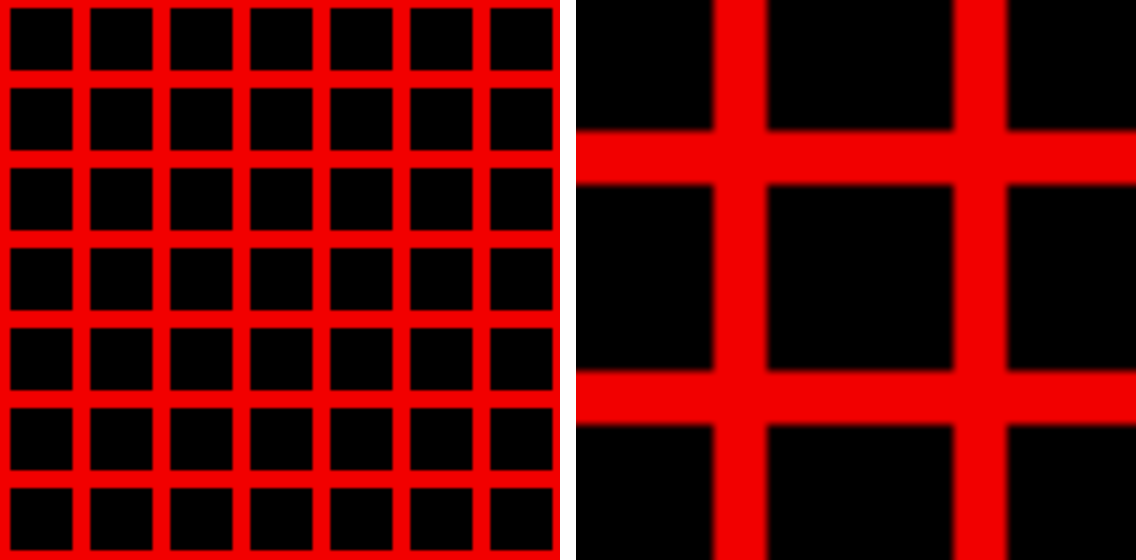
Left, the full canvas; right, a detail of the centre.
A WebGL 1 fragment shader for this pattern:

```glsl
precision highp float;

// Red lattice over black: a seven by seven grid of square windows.
// Each window is the product of two soft-edged bands, one per axis,
// repeated with fract so that opposite canvas edges join.

uniform vec2 u_resolution;

const float REPEATS = 7.0;
const vec2 GRID_SHIFT = vec2(0.018, 0.009); // in cells
const float WINDOW_HALF = 0.389;            // half side of a window, in cells
const float EDGE_SOFTNESS = 0.027;          // half width of the blurred rim
const vec3 LATTICE_RED = vec3(0.95, 0.0, 0.0);
const vec3 WINDOW_BLACK = vec3(0.0);

// Signed position inside a repeating cell, zero at its centre.
vec2 cellPosition(vec2 uv, float repeats, vec2 shift) {
  return fract(uv * repeats - shift) - 0.5;
}

// Coverage of a centred square with soft sides and corners.
float softSquare(vec2 p, float halfSide, float softness) {
  vec2 inside = 1.0 - smoothstep(halfSide - softness, halfSide + softness, abs(p));
  return inside.x * inside.y;
}

void main() {
  vec2 uv = gl_FragCoord.xy / u_resolution;
  vec2 p = cellPosition(uv, REPEATS, GRID_SHIFT);

  // Keep the rim at least about a pixel wide on small canvases.
  float pixel = REPEATS / min(u_resolution.x, u_resolution.y);
  float softness = max(EDGE_SOFTNESS, 0.75 * pixel);

  float window = softSquare(p, WINDOW_HALF, softness);
  gl_FragColor = vec4(mix(LATTICE_RED, WINDOW_BLACK, window), 1.0);
}
```
